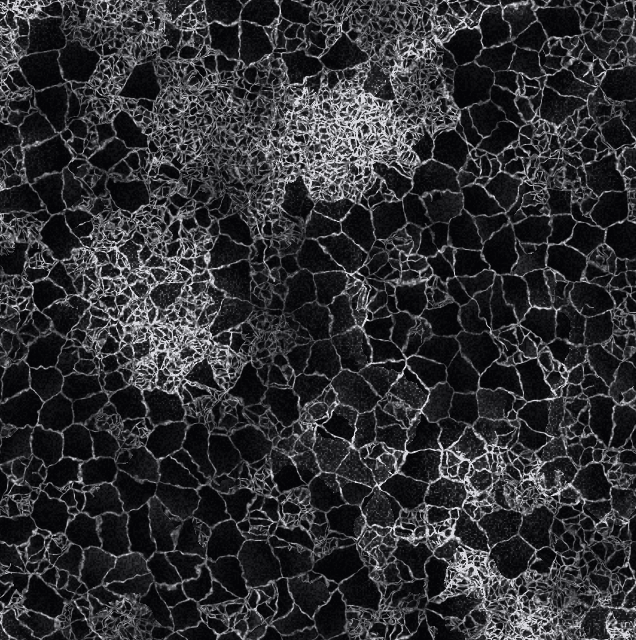
Give the GLSL for this texture, as a Shadertoy shader.

```glsl
// Black marble: dark grains bounded by thin, pale, broken mineral veins.
// Voronoi cells are split into finer cells at random, then lit by cloudy haze,
// ridged noise that brightens some veins, a few long cracks and a fine grain.

vec2 hash2(vec2 p) {
    vec3 q = fract(p.xyx * vec3(0.1031, 0.1030, 0.0973));
    q += dot(q, q.yzx + 33.33);
    return fract((q.xx + q.yz) * q.zy);
}

float noise(vec2 p) {
    vec2 i = floor(p), f = fract(p);
    f = f * f * (3.0 - 2.0 * f);
    return mix(mix(hash2(i).x, hash2(i + vec2(1, 0)).x, f.x),
               mix(hash2(i + vec2(0, 1)).x, hash2(i + vec2(1, 1)).x, f.x), f.y);
}

float fbm(vec2 p) {
    float sum = 0.0, amp = 0.53;
    for (int i = 0; i < 4; i++) {
        sum += amp * noise(p);
        p = mat2(1.6, 1.2, -1.2, 1.6) * p + 11.3;
        amp *= 0.5;
    }
    return sum;
}

// Voronoi cells: x = distance to the border in canvas units, y = cell id, z = facet tilt
vec3 cells(vec2 p, float scale) {
    p = p * scale + scale;
    vec2 base = floor(p), nearCell = base, toNear = vec2(0.0);
    float best = 9.0;
    for (int j = -1; j <= 1; j++)
    for (int i = -1; i <= 1; i++) {
        vec2 cell = base + vec2(i, j);
        vec2 r = cell + hash2(cell) - p;
        if (dot(r, r) < best) {
            best = dot(r, r);
            toNear = r;
            nearCell = cell;
        }
    }
    float border = 9.0;
    for (int j = -2; j <= 2; j++)
    for (int i = -2; i <= 2; i++) {
        vec2 cell = nearCell + vec2(i, j);
        vec2 r = cell + hash2(cell) - p, gap = r - toNear;
        if (dot(gap, gap) > 1e-5) border = min(border, dot(0.5 * (r + toNear), normalize(gap)));
    }
    vec2 id = hash2(nearCell + 57.0);
    float angle = 6.2832 * id.y;
    return vec3(border / scale, id.x, dot(toNear, vec2(cos(angle), sin(angle))));
}

float stroke(float dist, float width) {
    return 1.0 - smoothstep(0.0, max(width, 1.2 / iResolution.y), dist);
}

// A few long, thin, jagged cracks
float cracks(vec2 p) {
    float light = 0.0;
    for (int i = 0; i < 6; i++) {
        vec2 start = hash2(vec2(i, 4.0));
        float angle = 6.2832 * hash2(vec2(i, 19.0)).x;
        vec2 along = 0.24 * vec2(cos(angle), sin(angle));
        vec2 r = p - start;
        float t = clamp(dot(r, along) / dot(along, along), 0.0, 1.0);
        light = max(light, stroke(length(r - along * t), 0.0028) * (1.0 - 0.6 * t));
    }
    return light;
}

void mainImage(out vec4 fragColor, in vec2 fragCoord) {
    vec2 p = fragCoord / iResolution.y;

    // Ragged borders
    vec2 wobble = vec2(noise(p * 42.0), noise(p * 42.0 + 31.0)) - 0.5;
    vec2 jag = vec2(noise(p * 140.0), noise(p * 140.0 + 53.0)) - 0.5;
    vec2 q = p + 0.012 * wobble + 0.005 * jag;

    // Cloudy haze, and bright bands that spill light to one side
    float density = fbm(p * 5.0 + 3.0);
    float haze = smoothstep(0.48, 0.78, fbm(p * 4.0 + 21.0));
    float band = fbm(q * 2.7 + 8.0) - 0.5;
    float bandMask = smoothstep(0.35, 0.75, noise(p * 4.5 + 40.0));
    float ridge = exp(-abs(band) * 60.0) * bandMask;
    float spill = step(0.0, band) * exp(-max(band, 0.0) * 32.0) * bandMask;

    // Grains: large ones, some split into medium, some of those into small
    vec3 grain = cells(q, 21.0);
    float vein = stroke(grain.x, 0.0030);
    if (grain.y + 2.0 * (density - 0.5) > 0.42) {
        grain = cells(q, 43.0);
        vein = max(vein, 0.9 * stroke(grain.x, 0.0027));
        if (grain.y + 3.0 * (density - 0.5) > 0.56) {
            grain = cells(q, 92.0);
            vein = max(vein, 0.8 * stroke(grain.x, 0.0024));
        }
    }

    // Dark fill with tilted facets
    float fill = 0.025 + 0.085 * grain.y * grain.y;
    fill *= clamp(1.0 + 1.3 * grain.z, 0.3, 2.0);
    fill += 0.03 * exp(-grain.x * 280.0) + 0.09 * haze + 0.13 * spill;

    // Veins glow unevenly and break up
    float glow = 0.20 + 0.40 * noise(p * 17.0) + 0.35 * haze + 0.5 * ridge;
    glow *= 0.45 + 0.95 * noise(p * 190.0 + 9.0);
    float value = fill + vein * glow;
    value += cracks(q) * (0.25 + 0.5 * noise(p * 120.0));

    // Fine mineral grain
    float speck = noise(p * 430.0 + 70.0);
    value *= 0.62 + 0.76 * speck;
    value += 0.05 * (speck - 0.5) + 0.5 * (haze + spill) * pow(speck, 6.0);
    value = min(max(value, 0.012), 0.86);

    fragColor = vec4(value * vec3(0.985, 0.985, 1.0) + vec3(0.004, 0.005, 0.014), 1.0);
}
```
